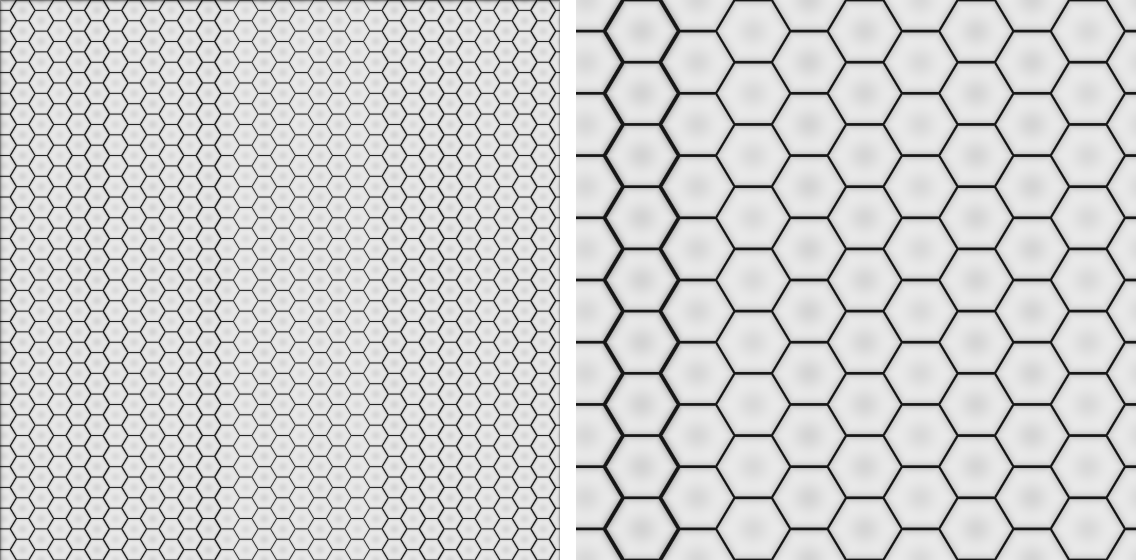
Left: the whole. Right: its middle third, enlarged.
Reproduce this pattern procedurally as a WebGL 1 fragment shader.

```glsl
precision highp float;
// Pale domed hexagon tiles with dark joints, bolder slanted sides and a shaded rim.
uniform vec2 u_resolution;

const float ROWS = 27.0;                    // tiles down one column
const float PAIR_PITCH = 0.0664;            // width of two neighbouring columns
const vec2 FIRST_CENTER = vec2(0.0404, 0.5 / ROWS);
const vec2 LATTICE = vec2(1.7320508, 1.0);  // hexagon lattice, tile height 1

// Offset from the nearest hexagon centre: two interleaved rectangular grids.
vec2 hexLocal(vec2 q) {
  vec2 a = mod(q + 0.5 * LATTICE, LATTICE) - 0.5 * LATTICE;
  vec2 b = mod(q, LATTICE) - 0.5 * LATTICE;
  return dot(a, a) < dot(b, b) ? a : b;
}

// Distances to the nearest slanted side (x) and flat side (y).
vec2 sideDistances(vec2 local) {
  vec2 r = abs(local);
  return 0.5 - vec2(dot(r, vec2(0.8660254, 0.5)), r.y);
}

// Box-filtered coverage of a line with the given half width.
float lineCoverage(float dist, float halfWidth, float pixel) {
  float outer = clamp((halfWidth - dist) / pixel + 0.5, 0.0, 1.0);
  float inner = clamp((-halfWidth - dist) / pixel + 0.5, 0.0, 1.0);
  return outer - inner;
}

// Weight of the slanted joints across the canvas: a light band, bold flanks.
float slantWeight(float x) {
  float flank = smoothstep(0.125, 0.147, abs(x - 0.54));
  return flank * (0.8 + 0.2 * cos(31.4 * (x - 0.173)));
}

// Small brightness change from column to column, from layered sines.
float columnTone(float x) {
  return 0.6 * sin(x * 2.3 + 0.4) + 0.4 * sin(x * 5.1 + 1.7);
}

// Tile face: grey dimple in the middle, bright ring, softly shaded border.
float tileShade(vec2 local, float edge, float tone) {
  float dimple = exp(-dot(local, local) * 16.0);
  float border = exp(-edge / 0.11);
  return 0.94 - (0.095 + 0.012 * tone) * dimple - 0.06 * border;
}

// Dark fade along the top and sides of the canvas.
float rimShade(vec2 p) {
  float top = exp(-(1.0 - p.y) / 0.0022);
  float left = exp(-p.x / 0.0022);
  float right = exp(-(1.0 - p.x) / 0.0014);
  return 1.0 - max(0.65 * max(top, left), 0.5 * right);
}

void main() {
  vec2 p = gl_FragCoord.xy / u_resolution;
  vec2 q = (p - FIRST_CENTER) * vec2(LATTICE.x / PAIR_PITCH, ROWS);
  float pixel = ROWS / u_resolution.y;

  vec2 local = hexLocal(q);
  vec2 side = sideDistances(local);
  float edge = min(side.x, side.y);
  float weight = slantWeight(p.x);

  // Face and the soft shadow beside the joints
  float shade = tileShade(local, edge, columnTone(q.x - local.x));
  float flatShadow = 0.22 * exp(-side.y / 0.045);
  float slantShadow = mix(0.2, 0.42, weight) * exp(-side.x / 0.045);
  shade *= 1.0 - max(flatShadow, slantShadow);

  // Joint lines
  float flatLine = lineCoverage(side.y, 0.022, pixel);
  float slantLine = lineCoverage(side.x, mix(0.018, 0.03, weight), pixel);
  shade = mix(shade, 0.09, max(flatLine, slantLine));

  gl_FragColor = vec4(vec3(shade * rimShade(p)), 1.0);
}
```
